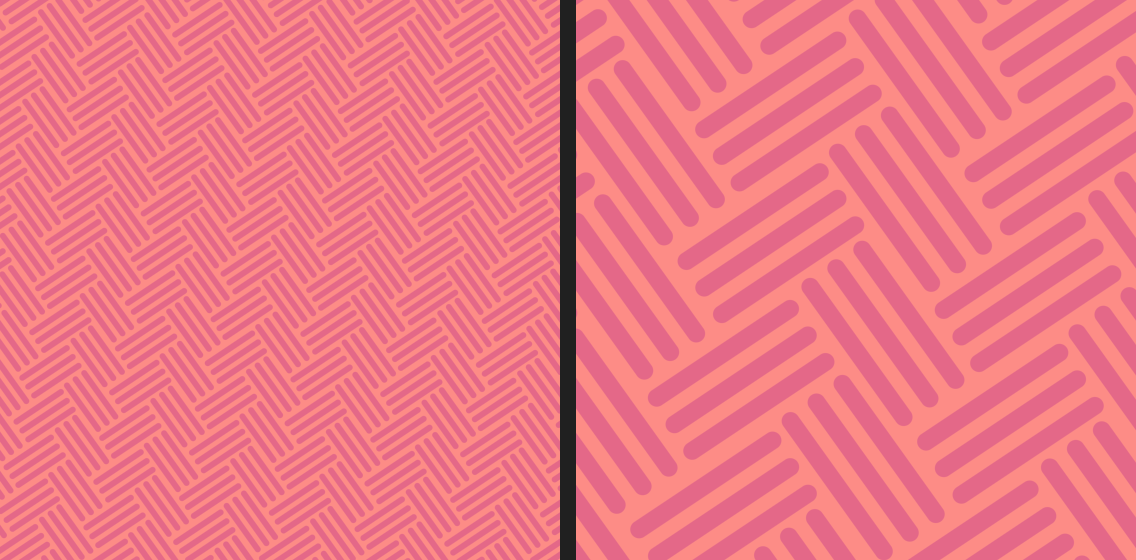
Left, the full canvas; right, a detail of the centre.
A WebGL 2 fragment shader for this pattern:

```glsl
#version 300 es
precision highp float;
// Tilted herringbone weave of rounded rose bars, in groups of three, on coral.

uniform vec2 u_resolution;
out vec4 fragColor;

// Signed distance to one direction of bar groups; odd cells are nudged.
float barGroups(vec2 p, float angle, vec2 oddShift) {
  vec2 pitch = vec2(0.1591, 0.0811);
  vec2 along = vec2(cos(angle), sin(angle));
  vec2 across = vec2(-along.y, along.x);
  float nearest = 1.0;
  // Groups are taller than a cell, so the rows above and below count too.
  for (int row = -1; row <= 1; row++) {
    vec2 cell = round(p / pitch) + vec2(0.0, float(row));
    float odd = mod(cell.x + cell.y, 2.0);
    vec2 offset = p - cell * pitch - odd * oddShift;
    vec2 local = vec2(dot(offset, along), dot(offset, across));
    // Fold three parallel bars onto one capsule.
    local.y -= 0.019 * clamp(round(local.y / 0.019), -1.0, 1.0);
    local.x -= clamp(local.x, -0.0477, 0.0477);
    nearest = min(nearest, length(local) - 0.0053);
  }
  return nearest;
}

void main() {
  vec2 uv = gl_FragCoord.xy / u_resolution.y;

  // Tilt the whole weave around the centre of one group.
  float tilt = radians(10.0);
  vec2 p = uv - vec2(0.4598, 0.6003);
  p = vec2(p.x * cos(tilt) - p.y * sin(tilt), p.x * sin(tilt) + p.y * cos(tilt));

  // Rising and falling groups interlock half a cell apart.
  float rising = barGroups(p, radians(43.7), vec2(0.0033, 0.0021));
  float falling = barGroups(p - vec2(0.0783, 0.0419), radians(-44.4), vec2(0.0023, 0.0004));
  float bars = min(rising, falling);

  float edge = 0.75 / u_resolution.y;
  vec3 coral = vec3(0.992, 0.549, 0.527);
  vec3 rose = vec3(0.894, 0.408, 0.533);
  fragColor = vec4(mix(rose, coral, smoothstep(-edge, edge, bars)), 1.0);
}
```
